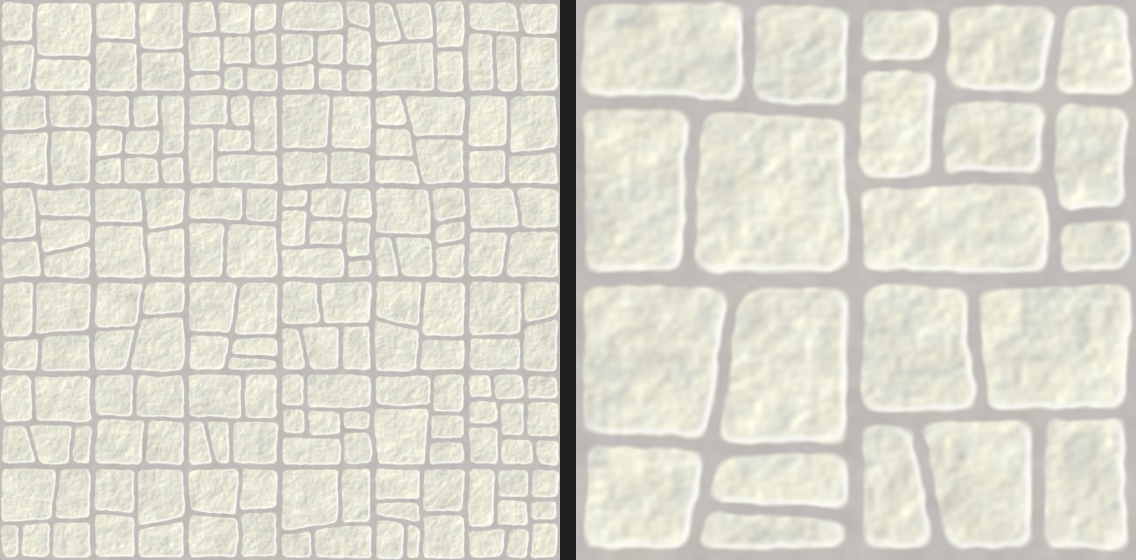
Left, the full canvas; right, a detail of the centre.
Give the GLSL for this texture, as a three.js fragment shader.

```glsl
// Pale split-stone paving: six by six square slabs, each divided by joints into
// a few rough stones. Slabs are cut at random, recursively or as a pinwheel;
// the distance to the nearest joint gives mortar, rounded corners and lit rims.

varying vec2 vUv;

const float SLABS = 6.0;
const float JOINT = 0.018;        // half width of inner joints, in slabs
const float BORDER_EXTRA = 0.007; // added half width between slabs
const float ROUNDING = 0.06;
const vec2 TO_LIGHT = vec2(0.8, -0.6);

const vec3 MORTAR = vec3(0.755, 0.738, 0.725);
const vec3 STONE_SHADE = vec3(0.785, 0.785, 0.75);
const vec3 STONE_LIGHT = vec3(0.985, 0.98, 0.90);
const vec3 RIM = vec3(0.995, 0.99, 0.975);

float hash(vec2 p) {
  vec3 q = fract(p.xyx * 0.1031);
  q += dot(q, q.yzx + 33.33);
  return fract((q.x + q.y) * q.z);
}

float noise(vec2 p) {
  vec2 i = floor(p), f = fract(p);
  f = f * f * (3.0 - 2.0 * f);
  return mix(mix(hash(i), hash(i + vec2(1.0, 0.0)), f.x),
             mix(hash(i + vec2(0.0, 1.0)), hash(i + 1.0), f.x), f.y);
}

float roughness(vec2 p) {
  return 0.45 * noise(p * 65.0) + 0.35 * noise(p * 125.0 + 7.0)
       + 0.2 * noise(p * 240.0 + 19.0);
}

float smoothMin(float a, float b, float k) {
  float h = max(k - abs(a - b), 0.0) / k;
  return min(a, b) - 0.25 * k * h * h;
}

// Keeps the pinwheel arm or centre that holds p
void pinwheel(vec2 p, vec2 a, vec2 b, inout vec2 lo, inout vec2 hi) {
  if (p.y < a.y && p.x < b.x) { hi = vec2(b.x, a.y); }
  else if (p.x > b.x && p.y < b.y) { lo = vec2(b.x, 0.0); hi = vec2(1.0, b.y); }
  else if (p.y > b.y && p.x > a.x) { lo = vec2(a.x, b.y); }
  else if (p.x < a.x) { lo = vec2(0.0, a.y); hi = vec2(a.x, 1.0); }
  else { lo = a; hi = b; }
}

// Halves the box along an axis with a slanted joint, keeping the side of p
void cut(vec2 p, vec2 axis, float at, float slant,
         inout vec2 lo, inout vec2 hi, inout float d) {
  vec2 middle = mix(lo, hi, mix(vec2(0.5), vec2(at), axis));
  float side = dot(p - middle, normalize(axis + slant * axis.yx));
  if (side < 0.0) hi = mix(hi, middle, axis);
  else lo = mix(lo, middle, axis);
  d = smoothMin(d, abs(side), ROUNDING);
}

// x: distance to the nearest joint, y: random value of the stone
vec2 stoneAt(vec2 g) {
  vec2 slab = floor(g), p = fract(g);
  vec2 lo = vec2(0.0), hi = vec2(1.0);
  if (hash(slab + 41.3) < 0.5) p.x = 1.0 - p.x;
  if (hash(slab + 83.7) < 0.25) {
    vec2 jitter = vec2(hash(slab + 5.1), hash(slab + 9.4)) * 0.12;
    pinwheel(p, 0.27 + jitter, 0.61 + jitter.yx, lo, hi);
  }
  vec2 low = p - lo - BORDER_EXTRA * (1.0 - step(0.001, lo));
  vec2 high = hi - p - BORDER_EXTRA * step(0.999, hi);
  float d = smoothMin(smoothMin(low.x, high.x, ROUNDING),
                      smoothMin(low.y, high.y, ROUNDING), ROUNDING);
  for (int i = 0; i < 3; i++) {
    vec2 size = hi - lo;
    vec2 key = slab * 17.0 + lo * 31.0 + hi * 53.0 + float(i) * 3.7;
    bool whole = min(size.x, size.y) > 0.99;
    if (whole || max(size.x, size.y) > mix(0.48, 1.05, hash(key))) {
      bool wide = size.x + 0.3 * (hash(key + 11.0) - 0.5) > size.y;
      float s = hash(key + 23.0) - 0.5;
      cut(p, wide ? vec2(1.0, 0.0) : vec2(0.0, 1.0), mix(0.34, 0.66, hash(key + 37.0)),
          s * (0.08 + 8.0 * s * s * s * s), lo, hi, d);
    }
  }
  return vec2(d, hash(slab * 13.0 + lo * 47.0 + hi * 29.0));
}

void main() {
  // Hand-cut wobble of all joints
  vec2 g = vUv * SLABS;
  g += 0.035 * (vec2(noise(g * 3.5), noise(g * 3.5 + 50.0)) - 0.5);

  vec2 stone = stoneAt(g);
  float facing = clamp((stone.x - stoneAt(g + 0.012 * TO_LIGHT).x) / 0.012, -1.0, 1.0);
  float d = stone.x + 0.012 * (noise(vUv * 110.0) - 0.5);

  // Rough faces lit from the side, with broad and per-stone variation
  float height = roughness(vUv);
  float relief = height - roughness(vUv + 0.004 * TO_LIGHT);
  float tone = 0.56 + 1.5 * relief + 0.35 * (noise(vUv * 38.0 + 3.0) - 0.5)
             + 0.14 * (stone.y - 0.5);
  vec3 face = mix(STONE_SHADE, STONE_LIGHT, clamp(tone, 0.0, 1.08));
  face += vec3(0.02, 0.005, -0.025) * (noise(vUv * 90.0 + 31.0) - 0.5);

  // Worn rims, brighter toward the light
  float rim = exp(-pow((d - JOINT - 0.016) / 0.013, 2.0));
  face = mix(face, RIM, rim * clamp(0.38 + 0.5 * facing, 0.0, 0.9));

  // Sandy mortar
  vec3 mortar = MORTAR + 0.07 * (height - 0.5)
              + vec3(0.02, 0.005, -0.01) * (noise(vUv * 45.0) - 0.5);
  gl_FragColor = vec4(mix(mortar, face, smoothstep(JOINT - 0.007, JOINT + 0.013, d)), 1.0);
}
```
